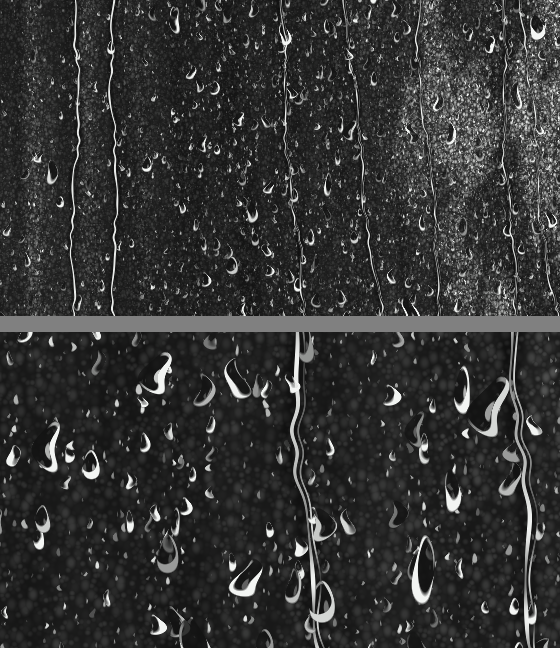
Top: the whole. Bottom: its middle third, enlarged.
Reproduce this texture procedurally as a Shadertoy shader.

```glsl
const int RIVULETS = 7;
const float START[RIVULETS] = float[](0.245, 0.357, 0.888, 1.095, 1.32, 1.585, 1.655);
const float DRIFT[RIVULETS] = float[](-0.015, 0.01, 0.07, 0.11, 0.08, 0.045, 0.10);
const vec3 TINT = vec3(0.992, 1.0, 0.992);

vec2 hash2(vec2 p) {
    vec3 q = fract(p.xyx * vec3(0.1031, 0.1030, 0.0973));
    q += dot(q, q.yzx + 33.33);
    return fract((q.xx + q.yz) * q.zy);
}

float coverage(float dist, float px) {
    return clamp(0.5 - dist / px, 0.0, 1.0);
}

// Soft irregular patches from layered, rotated sines, 0 to 1
float waves(vec2 p) {
    float sum = 0.0, amp = 0.5;
    for (int i = 0; i < 4; i++) {
        sum += amp * sin(p.x + 1.3 * sin(p.y)) * cos(p.y + 0.7 * p.x);
        p = mat2(1.4, 1.1, -1.1, 1.4) * p + 2.7;
        amp *= 0.6;
    }
    return clamp(0.5 + 0.6 * sum, 0.0, 1.0);
}

// Cellular grain: soft beads of uneven brightness
float beads(vec2 p) {
    vec2 home = floor(p);
    float light = 0.0;
    for (int j = -1; j <= 1; j++) {
        for (int i = -1; i <= 1; i++) {
            vec2 id = home + vec2(i, j);
            float glow = hash2(id + 17.3).x;
            float dist = length(id + hash2(id) - p);
            light = max(light, smoothstep(0.75, 0.1, dist) * glow * glow);
        }
    }
    return light;
}

// Misted glass: heavy on the right, fainter upright bands on the left
float wetness(vec2 p) {
    float right = smoothstep(1.1, 1.62, p.x + 0.15 * p.y);
    float patches = smoothstep(0.3, 0.7, waves(p * vec2(10.0, 5.0)));
    float band = pow(0.5 + 0.5 * sin(p.x * 36.0 - 2.39 + 0.5 * p.y), 3.0);
    band *= smoothstep(0.65, 0.15, p.x) * (0.3 + 0.7 * waves(p * vec2(5.0, 3.0)));
    float columns = smoothstep(0.5, 0.9, waves(vec2(p.x * 24.0, p.y * 2.0)));
    return right * (0.15 + 0.95 * patches) + 0.5 * band + 0.1 * columns;
}

// Teardrop: x is its lit rim, y the whole body; solid fills it with light
vec2 teardrop(vec2 p, vec2 radius, vec2 rnd, float solid, float px) {
    vec2 q = p / radius;
    q.x += (rnd.y - 0.5) * 1.4 * sin(2.4 * q.y + 6.0 * rnd.x);
    q.x *= 1.0 + mix(0.1, 0.5, rnd.y) * clamp(q.y, -1.0, 1.5);
    vec2 lit = normalize(vec2(rnd.x - 0.42, -0.2));
    float body = length(q) - 1.0;
    float hollow = length(q + lit * 0.3) - 0.88 + 0.12 * sin(4.0 * q.y + 9.0 * rnd.y);
    float crescent = mix(max(body, -hollow), body, solid);
    float rim = coverage((abs(body + 0.08) - 0.08) * radius.x, px);
    rim *= smoothstep(-0.3, 0.9, sin(atan(q.y, q.x) * 2.0 + 6.0 * rnd.x));
    float glint = coverage((length((q - lit * 0.4) * vec2(1.0, 0.6)) - 0.2) * radius.x, px);
    float light = max(coverage(crescent * radius.x, px), max(0.65 * rim, 0.8 * glint * rnd.x));
    return vec2(light, coverage(body * radius.x, px));
}

// Scattered drops over a jittered grid
vec2 dropLayer(vec2 p, float size, float density, float wetGain, float solid, float px) {
    vec2 cell = size * vec2(1.0, 1.4);
    vec2 home = floor(p / cell);
    float seed = floor(size * 3000.0);
    vec2 result = vec2(0.0);
    for (int j = -1; j <= 1; j++) {
        for (int i = -1; i <= 1; i++) {
            vec2 id = home + vec2(i, j);
            vec2 place = hash2(id + seed);
            vec2 kind = hash2(id + seed + 51.7);
            vec2 look = hash2(id + seed + 113.3);
            vec2 form = hash2(id + seed + 171.9);
            vec2 centre = (id + place) * cell;
            float chance = density * mix(0.35, 1.0, smoothstep(0.3, 0.75, centre.x));
            if (kind.x > chance + wetGain * wetness(centre)) continue;
            vec2 radius = size * mix(vec2(0.11, 0.3), vec2(0.22, 0.42), form);
            radius *= mix(0.6, 1.2, kind.y);
            vec2 drop = teardrop(p - centre, radius, look, solid, px);
            float shine = mix(0.4, 1.25, fract(look.y * 7.0 + look.x));
            result = max(result, drop * vec2(shine, 1.0));
        }
    }
    return result;
}

float rivuletPath(float y, float start, float drift, float seed) {
    float wiggle = 0.008 * sin(y * 9.0 + seed * 2.1) + 0.004 * sin(y * 29.0 + seed * 4.7)
        + 0.0025 * sin(y * 68.0 + seed + 3.0 * sin(y * 23.0));
    return start + drift * pow(1.0 - y, 1.3) + wiggle;
}

// Running trail: x is its bright edges, y the cleared glass around it
vec2 rivulet(float offset, float y, float seed, float solid, float px) {
    float swell = 0.5 + 0.5 * sin(y * 41.0 + seed * 3.0 + 2.0 * sin(y * 17.0));
    float width = mix(0.0011, 0.002, solid) + 0.0013 * swell;
    float bright = coverage(abs(offset) - width, px) * mix(0.5 + 0.45 * swell, 0.92, solid);
    float twin = coverage(abs(offset - 0.004 - 0.004 * swell) - 0.001, px);
    bright = max(bright, twin * (1.0 - 0.7 * solid) * (0.85 - 0.6 * swell));
    return vec2(bright, smoothstep(0.018, 0.006, abs(offset)));
}

void mainImage(out vec4 fragColor, in vec2 fragCoord) {
    float px = 1.0 / iResolution.y;
    vec2 p = fragCoord * px;
    float wet = wetness(p);

    // Dark glass with upright streaks and beaded mist
    float streaks = waves(vec2(p.x * 22.0, p.y * 1.5));
    float mottle = max(beads(p * vec2(105.0, 80.0)), 0.8 * beads(p * 170.0 + 9.0));
    float light = 0.075 + 0.045 * streaks + 0.07 * wet + mottle * (0.13 + 0.55 * wet);

    // Fine mist and specks
    float grain = dropLayer(p, 0.007, 0.13, 0.5, 1.0, px).x;
    float specks = dropLayer(p, 0.013, 0.18, 0.45, 0.85, px).x;
    float mist = max(0.75 * grain, specks) * (0.75 + 0.35 * smoothstep(0.1, 0.6, wet));

    // Trails wipe the mist away
    float trails = 0.0, cleared = 0.0;
    for (int i = 0; i < RIVULETS; i++) {
        float seed = float(i) + 1.0;
        float offset = p.x - rivuletPath(p.y, START[i], DRIFT[i], seed);
        vec2 trail = rivulet(offset, p.y, seed, i < 2 ? 1.0 : 0.0, px);
        trails = max(trails, trail.x);
        cleared = max(cleared, trail.y);
    }
    light = max(light, mist) * (1.0 - 0.35 * cleared);

    // Drops from small to large, each darkening the glass behind it
    vec2 small = dropLayer(p, 0.028, 0.38, 0.2, 0.35, px);
    vec2 medium = dropLayer(p, 0.055, 0.55, 0.1, 0.1, px);
    vec2 large = dropLayer(p, 0.1, 0.22, 0.0, 0.0, px);
    light = max(mix(light, 0.08, 0.5 * small.y), small.x);
    light = max(mix(light, 0.07, 0.7 * medium.y), medium.x);
    light = max(mix(light, 0.07, 0.8 * large.y), 1.3 * large.x);
    light = max(light, trails);

    fragColor = vec4(min(light, 0.96) * TINT, 1.0);
}
```
